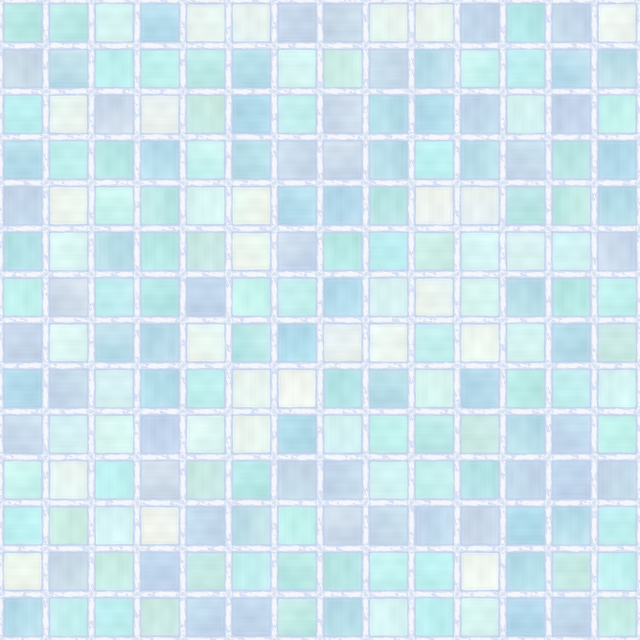
This pattern is drawn by a WebGL 1 fragment shader. Its source:

```glsl
precision highp float;

// Pastel glass mosaic: a square grid of rounded tiles in aqua, mint, blue and
// cream, set in lavender grout with broken white streaks and small knots at the
// joints. Hashes pick each tile's tint; layered sines give wear and shading.

uniform vec2 u_resolution;

const float TILES = 14.0;         // repeats across and down
const float TILE_HALF = 0.405;    // half tile width, in cells
const float CORNER = 0.045;       // tile corner radius
const float RIM_WIDTH = 0.014;    // half width of the line inside each edge
const float STREAK_HALF = 0.043;  // half width of the white streak
const float KNOT_RADIUS = 0.062;  // ring at each joint
const float EDGE_WOBBLE = 0.008;  // unevenness of tile edges
const float SHADE = 0.045;        // strength of gradients inside a tile

const vec3 GROUT = vec3(0.77, 0.825, 0.93);
const vec3 GROUT_LIGHT = vec3(0.845, 0.885, 0.955);
const vec3 STREAK = vec3(0.965, 0.975, 0.99);
const vec3 LAVENDER = vec3(0.775, 0.84, 0.92);
const vec3 BLUE = vec3(0.70, 0.855, 0.915);
const vec3 TEAL = vec3(0.71, 0.905, 0.90);
const vec3 AQUA = vec3(0.76, 0.955, 0.945);
const vec3 MINT = vec3(0.80, 0.93, 0.89);
const vec3 PALE = vec3(0.86, 0.97, 0.96);
const vec3 CREAM = vec3(0.955, 0.975, 0.945);

float hash(vec2 p) {
  p = fract(p * vec2(0.1031, 0.1137));
  p += dot(p, p.yx + 33.33);
  return fract((p.x + p.y) * p.x * 57.31);
}

// Layered sines, roughly -1 to 1.
float waves(float t, float seed) {
  float phase = seed * 40.0;
  return 0.5 * sin(t * 7.0 + phase) + 0.3 * sin(t * 17.3 + phase * 1.7)
       + 0.2 * sin(t * 41.0 + phase * 2.3);
}

float roundedBox(vec2 p, float halfSize, float radius) {
  vec2 q = abs(p) - halfSize + radius;
  return length(max(q, 0.0)) + min(max(q.x, q.y), 0.0) - radius;
}

vec3 tileTint(float pick) {
  vec3 tint = LAVENDER;
  tint = mix(tint, BLUE, step(0.19, pick));
  tint = mix(tint, TEAL, step(0.35, pick));
  tint = mix(tint, AQUA, step(0.47, pick));
  tint = mix(tint, MINT, step(0.61, pick));
  tint = mix(tint, PALE, step(0.73, pick));
  return mix(tint, CREAM, step(0.87, pick));
}

// Glass colour: tint, a slanted gradient and faint brushed bands.
vec3 tileColor(vec2 p, vec2 id) {
  float seed = hash(id + 3.7);
  float turn = hash(id + 19.1);
  vec3 tint = tileTint(hash(id + 51.3));
  vec3 second = tileTint(hash(id + 87.9));
  vec2 slope = vec2(cos(turn * 6.2832), sin(turn * 6.2832));
  float gradient = dot(p, slope);
  float along = turn > 0.5 ? p.x : p.y;
  tint = mix(tint, second, 0.16 + 0.28 * gradient);
  tint += SHADE * (gradient + 0.35 * waves(along * 1.6, seed));
  tint += 0.012 * sin(p.x * 11.0 + seed * 30.0) * sin(p.y * 9.0 + turn * 30.0);
  return tint + vec3(0.03, 0.012, -0.015) * (seed - 0.5);
}

// Broken white line: across is the signed distance, along runs down the joint.
float streak(float across, float along, float line, float soft) {
  float seed = hash(vec2(line, floor(along)) + 7.3);
  float worn = waves(along * 1.3, hash(vec2(line, 11.0)));
  float chips = waves(along * 3.1 + across * 9.0, seed);
  float drift = 0.012 * waves(along * 0.8, seed * 0.1 + line);
  float width = STREAK_HALF + 0.014 * worn + 0.012 * chips;
  float body = 1.0 - smoothstep(width - soft, width + soft, abs(across + drift));
  float gap = smoothstep(-0.62, -0.38, worn + 0.45 * chips);
  float nearJoint = abs(fract(along + 0.5) - 0.5);
  float split = smoothstep(0.085, 0.125, nearJoint + 0.03 * chips);
  return body * gap * split;
}

void main() {
  vec2 grid = gl_FragCoord.xy / u_resolution * TILES;
  float soft = max(TILES / min(u_resolution.x, u_resolution.y), 0.012);
  vec2 id = floor(grid);
  vec2 p = grid - id - 0.5;
  vec2 line = floor(grid + 0.5);
  vec2 joint = grid - line;

  // Grout, lighter towards the middle of each line.
  float nearest = min(abs(joint.x), abs(joint.y));
  float mottle = 0.012 * waves(grid.x + grid.y * 1.7, 0.3);
  float halo = 1.0 - smoothstep(0.045, 0.085, nearest + mottle);
  vec3 color = mix(GROUT, GROUT_LIGHT, halo);

  // White streaks along both directions.
  float white = max(streak(joint.x, grid.y, line.x, soft),
                    streak(joint.y, grid.x, line.y + 40.0, soft));
  color = mix(color, STREAK, white * 0.95);

  // Uneven ring knots where the lines cross.
  float angle = atan(joint.y, joint.x);
  float knotSeed = hash(line + 23.0);
  float radius = KNOT_RADIUS + 0.012 * sin(angle * 3.0 + knotSeed * 20.0);
  float ring = abs(length(joint) - radius);
  float knot = 1.0 - smoothstep(0.018 - soft, 0.018 + soft, ring);
  color = mix(color, STREAK, knot * (0.65 + 0.35 * sin(angle * 2.0 + knotSeed * 30.0)));

  // Tile with a slightly uneven edge and a thin pale rim.
  float seed = hash(id + 5.1);
  float wobble = EDGE_WOBBLE * (waves(p.x, seed) + waves(p.y, seed + 0.4));
  float d = roundedBox(p, TILE_HALF, CORNER) + wobble;
  vec3 glass = tileColor(p, id);
  float rim = 1.0 - smoothstep(RIM_WIDTH - soft, RIM_WIDTH + soft, abs(d + 0.045));
  glass = mix(glass, mix(glass, GROUT_LIGHT, 0.5), rim * 0.6);
  color = mix(color, glass, 1.0 - smoothstep(-soft, soft, d));

  gl_FragColor = vec4(clamp(color, 0.0, 1.0), 1.0);
}
```
